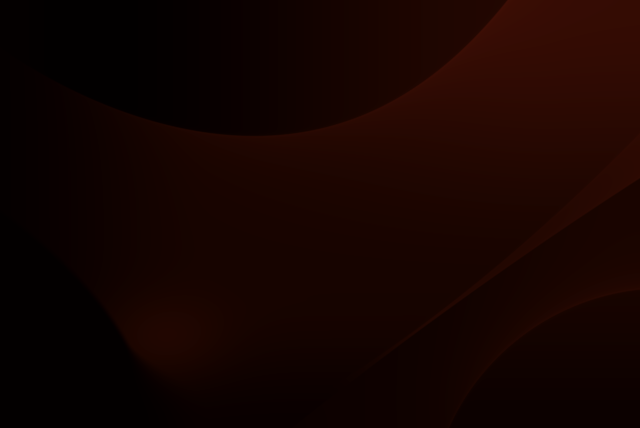
Reproduce this background procedurally as a WebGL 2 fragment shader.

```glsl
#version 300 es
precision highp float;

#define ASPECT 1.5
#define SHADOW_HEAT 0.010
#define SHEET_HEAT 0.088
#define CORNER_HEAT 0.115
#define EMBER_HEAT 0.060
#define RIM_HEAT 0.035
#define LINE_HEAT 0.028
#define LINE_WIDTH 0.003
#define EMBER_CENTER vec2(0.37, 0.20)
#define DISC_CENTER vec2(1.558, -0.229)
#define DISC_RADIUS 0.556

uniform vec2 u_resolution;
out vec4 fragColor;

// Smooth coverage of the positive side of an edge
float cover(float d) {
    float px = 1.0 / u_resolution.y;
    return smoothstep(-px, px, d);
}

// Fine highlight along an edge
float hairline(float d) {
    return LINE_HEAT * exp(-abs(d) / LINE_WIDTH);
}

// Height above the bowl-shaped fold
float bowlEdge(vec2 p) {
    float d = p.x - 0.596;
    float slope = d * (1.34 + d * (0.81 + 0.8 * d));
    float curve = 0.682 + d * d * (0.67 + d * (0.27 + 0.2 * d));
    return (p.y - curve) / sqrt(1.0 + slope * slope);
}

// Heights above the lower (x) and upper (y) edges of the diagonal fold
vec2 diagonalEdges(vec2 p) {
    float d = p.x - 1.064;
    float lower = 0.287 + d * (0.72 - 0.09 * d);
    float upper = 0.297 + d * (0.78 + 0.27 * d);
    return (p.y - vec2(lower, upper)) * 0.8;
}

// Wide sheet with a warm upper right corner and a low ember
float sheetHeat(vec2 p) {
    float heat = mix(0.018, SHEET_HEAT, smoothstep(-0.05, 0.5, p.x));
    heat *= mix(0.4, 1.0, smoothstep(0.0, 0.3, p.y));
    heat += CORNER_HEAT * smoothstep(0.3, 1.0, p.y) * smoothstep(0.3, 1.3, p.x);
    vec2 e = (p - EMBER_CENTER) / vec2(0.15, 0.10);
    return heat + EMBER_HEAT * exp(-dot(e, e));
}

// Dark red ramp driven by a single heat value
vec3 heatColor(float h) {
    return vec3(h, 0.27 * max(h - 0.035, 0.0), 0.13 * max(h - 0.10, 0.0));
}

void main() {
    vec2 p = gl_FragCoord.xy / u_resolution * vec2(ASPECT, 1.0);
    float bowl = bowlEdge(p);
    vec2 diagonal = diagonalEdges(p);
    float disc = length(p - DISC_CENTER) - DISC_RADIUS;

    // Sheet and the glow under the bowl
    float heat = sheetHeat(p);
    float rimFade = smoothstep(0.0, 0.65, p.x);
    heat += RIM_HEAT * rimFade * exp(-max(-bowl, 0.0) / 0.07);

    // Shadow at the lower left, softer toward the bottom
    float shadowSide = (p.x - 0.345 + 1.38 * p.y * p.y) / sqrt(1.0 + 7.6 * p.y * p.y);
    float softness = mix(0.15, 0.014, smoothstep(0.05, 0.2, p.y));
    heat = mix(SHADOW_HEAT, heat, smoothstep(-0.3 * softness, softness, shadowSide));

    // Bright wedge of the diagonal fold
    float foldFade = smoothstep(0.75, 1.05, p.x);
    float wedge = 0.022 + 0.022 * exp(-max(diagonal.x, 0.0) / 0.03);
    heat += foldFade * wedge * cover(-diagonal.y);
    heat += 0.4 * foldFade * (hairline(diagonal.x) + hairline(diagonal.y));

    // Ground below the fold, lit around the disc
    float ground = mix(0.052, 0.098, smoothstep(0.8, 1.5, p.x));
    ground += 0.04 * smoothstep(-0.1, 0.3, p.y) * exp(-max(disc, 0.0) / 0.045);
    float groundMask = cover(-diagonal.x) * smoothstep(0.55, 0.85, p.x);
    heat = mix(heat, ground, groundMask);

    // Disc at the lower right
    float discHeat = mix(0.045, 0.09, smoothstep(0.0, 0.35, p.y));
    heat = mix(heat, discHeat, cover(-disc)) + hairline(disc);

    // Inside of the bowl, black to ember from left to right
    float bowlHeat = mix(0.006, 0.13, smoothstep(0.22, 1.2, p.x));
    heat = mix(heat, bowlHeat, cover(bowl) * smoothstep(-0.05, 0.15, p.x));
    heat += hairline(bowl) * smoothstep(0.0, 0.5, p.x);

    fragColor = vec4(heatColor(heat), 1.0);
}
```
